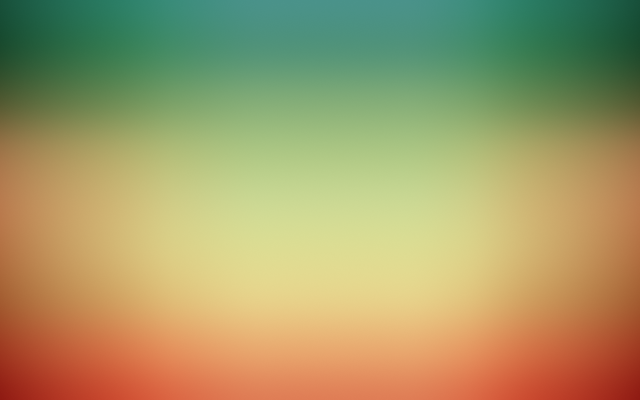
Give the GLSL for this background, as a Shadertoy shader.

```glsl
// A soft blurred backdrop: teal sky over pale yellow, warming to coral below.
// Three vertical colour ramps (centre, flank, rim) are splined through evenly
// spaced stops, then blended by the distance from the vertical centre line.

const int STOPS = 9;

// Ramps run from the bottom of the canvas to the top.
const vec3 CENTRE[STOPS] = vec3[STOPS](
    vec3(0.875, 0.490, 0.335), vec3(0.910, 0.660, 0.435), vec3(0.905, 0.820, 0.540),
    vec3(0.865, 0.863, 0.573), vec3(0.790, 0.845, 0.575), vec3(0.670, 0.775, 0.515),
    vec3(0.510, 0.675, 0.470), vec3(0.325, 0.580, 0.475), vec3(0.290, 0.573, 0.541));

const vec3 FLANK[STOPS] = vec3[STOPS](
    vec3(0.850, 0.330, 0.210), vec3(0.880, 0.500, 0.310), vec3(0.855, 0.680, 0.415),
    vec3(0.855, 0.770, 0.490), vec3(0.820, 0.760, 0.485), vec3(0.700, 0.705, 0.435),
    vec3(0.440, 0.590, 0.360), vec3(0.235, 0.530, 0.350), vec3(0.180, 0.530, 0.430));

const vec3 RIM[STOPS] = vec3[STOPS](
    vec3(0.560, 0.100, 0.070), vec3(0.620, 0.220, 0.125), vec3(0.640, 0.360, 0.190),
    vec3(0.700, 0.440, 0.260), vec3(0.720, 0.480, 0.305), vec3(0.610, 0.450, 0.280),
    vec3(0.310, 0.345, 0.190), vec3(0.110, 0.290, 0.175), vec3(0.090, 0.310, 0.225));

// Distances from the centre line: 0 in the middle, 1 at either side.
const float LEFT_START  = 0.15;
const float RIGHT_START = 0.25;
const float FLANK_END   = 0.72;
const float RIM_START   = 0.45;
const float RIM_CURVE   = 1.6;
const float DITHER      = 1.0 / 255.0;

// Smooth Catmull-Rom curve through the stops of one ramp.
vec3 sampleRamp(vec3 ramp[STOPS], float height) {
    float position = clamp(height, 0.0, 1.0) * float(STOPS - 1);
    int i = min(int(position), STOPS - 2);
    float t = position - float(i);
    vec3 a = ramp[max(i - 1, 0)];
    vec3 b = ramp[i];
    vec3 c = ramp[i + 1];
    vec3 d = ramp[min(i + 2, STOPS - 1)];
    return b + 0.5 * t * (c - a
        + t * (2.0 * a - 5.0 * b + 4.0 * c - d
        + t * (3.0 * (b - c) + d - a)));
}

// Sine-free hash, used only to break up banding.
float hash(vec2 p) {
    vec3 q = fract(vec3(p.xyx) * 0.1031);
    q += dot(q, q.yzx + 33.33);
    return fract((q.x + q.y) * q.z);
}

void mainImage(out vec4 fragColor, in vec2 fragCoord) {
    vec2 uv = fragCoord / iResolution.xy;
    float side = 2.0 * uv.x - 1.0;
    float spread = abs(side);

    // The right flank begins further out than the left.
    float flankStart = side < 0.0 ? LEFT_START : RIGHT_START;
    float flankMix = smoothstep(flankStart, FLANK_END, spread);
    float rimMix = pow(clamp((spread - RIM_START) / (1.0 - RIM_START), 0.0, 1.0), RIM_CURVE);

    vec3 color = mix(sampleRamp(CENTRE, uv.y), sampleRamp(FLANK, uv.y), flankMix);
    color = mix(color, sampleRamp(RIM, uv.y), rimMix);

    color += (hash(fragCoord) - 0.5) * DITHER;
    fragColor = vec4(clamp(color, 0.0, 1.0), 1.0);
}
```
